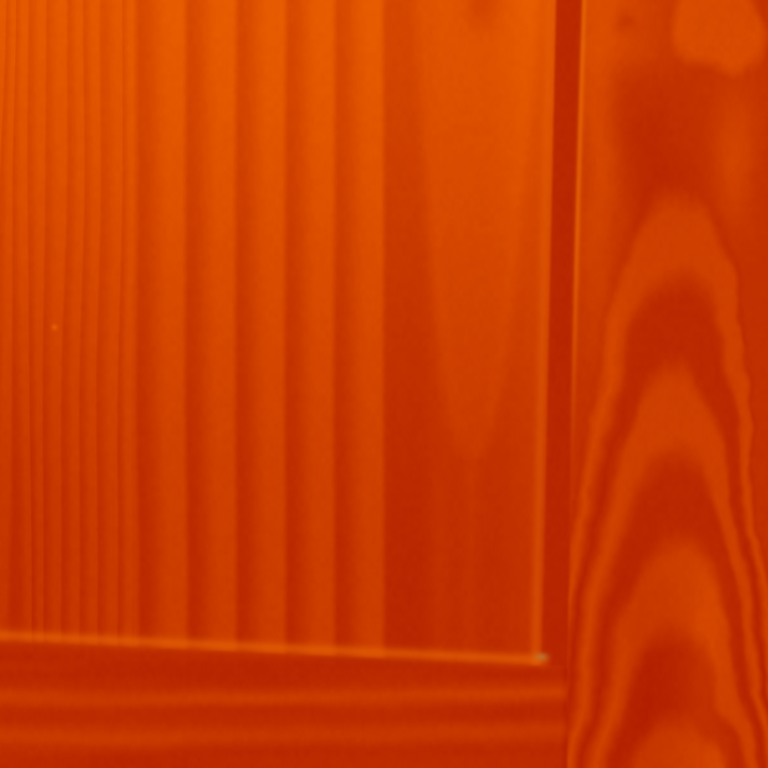
Write a Shadertoy shader that draws this texture.

```glsl
// Corner of a varnished pine door: a grained panel, its moulded edge, a lower
// rail and a right stile. Each board is a scalar tone built from warped bands,
// sawtooth growth rings and nested arches, then mapped to an orange ramp.

#define SHADE_COLOR vec3(0.715, 0.145, 0.0)
#define LIGHT_COLOR vec3(0.875, 0.325, 0.0)
#define EDGE_COLOR vec3(0.91, 0.40, 0.02)
#define RING_START 0.184
#define RING_WIDTH 0.0646
#define FINE_WIDTH 0.0225
#define ARCH_CENTER 0.892
#define ARCH_PERIOD 0.225
#define GRAIN_AMOUNT 0.14

float hash(vec2 p) {
    vec3 q = fract(vec3(p.xyx) * 0.1031);
    q += dot(q, q.yzx + 33.33);
    return fract((q.x + q.y) * q.z);
}

float noise(vec2 p) {
    vec2 i = floor(p), f = fract(p);
    f = f * f * (3.0 - 2.0 * f);
    return mix(mix(hash(i), hash(i + vec2(1, 0)), f.x),
               mix(hash(i + vec2(0, 1)), hash(i + vec2(1, 1)), f.x), f.y);
}

float fbm(vec2 p) {
    float sum = 0.0, amp = 0.5;
    for (int i = 0; i < 4; i++) {
        sum += amp * noise(p);
        p = p * 2.03 + 7.1;
        amp *= 0.5;
    }
    return sum;
}

float bump(float x, float width) {
    return exp(-x * x / (width * width));
}

// Dark line on the left, fading to light on the right
float ring(float phase) {
    float f = fract(phase);
    return smoothstep(0.0, 0.6, f) * (1.0 - smoothstep(0.82, 1.0, f));
}

// p.y runs downward in all board functions
float panelTone(vec2 p) {
    float light = mix(1.08, 0.34, smoothstep(-0.15, 0.82, p.y));
    light -= 0.12 * smoothstep(0.2, 0.0, p.x) * smoothstep(0.2, 0.7, p.y);
    float x = p.x + 0.005 * (noise(vec2(p.x * 9.0, p.y * 4.0)) - 0.5);
    float wide = ring((x - RING_START) / RING_WIDTH) - 0.62;
    float fineX = x + 0.018 * (noise(vec2(x * 32.0, p.y * 1.2)) - 0.5);
    float fine = ring((fineX + 0.006 * p.y) / FINE_WIDTH) - 0.6;
    float isWide = smoothstep(0.155, 0.185, x);
    float isPlain = smoothstep(0.496, 0.512, x - 0.012 * (p.y - 0.4));
    float rings = mix(fine * 0.24, wide * 0.42, isWide) * (1.0 - isPlain);

    // Tapering arch beside the regular rings, tip pointing down
    float tip = 0.60 - p.y;
    float spread = 0.075 * sqrt(max(tip, 0.0) / 0.6);
    float arch = abs(x - 0.615 - 0.010 * tip) - spread;
    float plain = -0.30 + 0.20 * smoothstep(0.025, -0.02, arch)
                + 0.10 * bump(arch, 0.010) * smoothstep(-0.04, 0.08, tip)
                + 0.14 * smoothstep(0.63, 0.70, x);
    plain += 0.10 * smoothstep(0.545, 0.575, x);
    plain += 0.08 * bump(x - 0.575, 0.014) * smoothstep(0.5, 0.7, p.y);
    plain -= 0.35 * bump(length((p - vec2(0.628, 0.005)) * vec2(1.0, 0.7)), 0.022);
    return light + rings + plain * isPlain;
}

float stileTone(vec2 p) {
    vec2 q = p + vec2(0.045, 0.075) * (vec2(fbm(p * 9.0), fbm(p * vec2(13.0, 6.0) + 20.0)) - 0.47);
    float dx = q.x - ARCH_CENTER;
    float leg = pow(abs(dx), 2.4);
    float field = q.y - (dx < 0.0 ? 43.0 : 105.0) * leg;
    float phase = (field - 0.315) / ARCH_PERIOD;
    float arches = smoothstep(0.12, 0.88, 0.5 + 0.5 * cos(6.28318 * phase));
    float inside = smoothstep(0.19, 0.27, field);
    float tone = 0.28 - 0.10 * p.y + inside * (0.48 * arches - 0.15);
    tone += 0.07 * cos(18.85 * phase) * inside * smoothstep(0.05, 0.11, abs(dx));

    // Upright streaks toward the foot
    float foot = smoothstep(0.66, 0.82, p.y);
    tone += foot * (0.20 * bump(q.x - 0.925, 0.022) - 0.14 * bump(q.x - 0.845, 0.035));

    // Pale figure above the arches
    tone += 0.50 * (1.0 - smoothstep(0.046, 0.066, length((q - vec2(0.938, 0.020)) * vec2(1.0, 0.75))));
    tone += 0.40 * bump(q.x - 0.96, 0.026) * bump(q.y - 0.20, 0.09);
    tone += 0.48 * bump(q.x - 0.778, 0.032) * (1.0 - smoothstep(0.15, 0.65, p.y));
    tone += 0.32 * bump(q.x - 0.83, 0.05) * (1.0 - smoothstep(0.05, 0.13, q.y));
    tone -= 0.16 * bump(q.x - 0.845, 0.05) * bump(q.y - 0.21, 0.07);
    return tone - 0.30 * bump(length(q - vec2(0.815, 0.02)), 0.016);
}

float railTone(vec2 p) {
    float y = p.y + 0.012 * p.x + 0.016 * (fbm(vec2(p.x * 5.0, 3.0)) - 0.5);
    float stripes = bump(y - 0.911, 0.012) + 0.9 * bump(y - 0.960, 0.014);
    return 0.08 + 0.38 * stripes + 0.14 * (noise(vec2(p.x * 6.0, p.y * 90.0)) - 0.5);
}

void mainImage(out vec4 fragColor, in vec2 fragCoord) {
    vec2 p = fragCoord / iResolution.xy;
    p.y = 1.0 - p.y;
    float soft = 0.003;
    float grooveLeft = 0.724 - 0.022 * p.y;
    float grooveRight = 0.759 - 0.035 * p.y + 0.014 * p.y * p.y;
    float ledge = 0.819 + 0.046 * p.x;
    float below = smoothstep(-soft, soft, p.y - ledge - 0.015);
    float onStile = smoothstep(-soft, soft, p.x - grooveRight);
    float inGroove = smoothstep(-soft, soft, p.x - grooveLeft) * (1.0 - below);

    // Boards and recessed groove
    float tone = mix(panelTone(p), railTone(p), below);
    tone = mix(tone, -0.02 + 0.10 * (1.0 - p.y), inGroove);
    tone -= 0.20 * below * bump(p.x - grooveRight, 0.006);
    tone = mix(tone, stileTone(p), onStile);
    tone += GRAIN_AMOUNT * (fbm(p * vec2(150.0, 110.0)) - 0.47);
    vec3 color = mix(SHADE_COLOR, LIGHT_COLOR, clamp(tone, -0.35, 1.2));

    // Lit moulding edges and the thin rim of the stile
    float ledgeGlow = bump(p.y - ledge - 0.008, 0.008) * (1.0 - smoothstep(0.705, 0.722, p.x));
    float sideGlow = bump(p.x - grooveLeft + 0.008, 0.007) * (1.0 - below);
    float rimGlow = bump(p.x - grooveRight - 0.002, 0.004) * (1.0 - smoothstep(0.25, 0.7, p.y));
    color = mix(color, EDGE_COLOR, 0.58 * ledgeGlow);
    color = mix(color, EDGE_COLOR, sideGlow * mix(0.30, 0.42, p.y));
    color = mix(color, EDGE_COLOR, 0.7 * rimGlow);

    // Worn corner and a small fleck
    color = mix(color, vec3(0.72, 0.48, 0.22), 0.7 * bump(length((p - vec2(0.705, 0.855)) * vec2(0.6, 1.0)), 0.005));
    color = mix(color, EDGE_COLOR, 0.7 * bump(length(p - vec2(0.071, 0.426)), 0.004));
    fragColor = vec4(clamp(color, 0.0, 1.0), 1.0);
}
```
